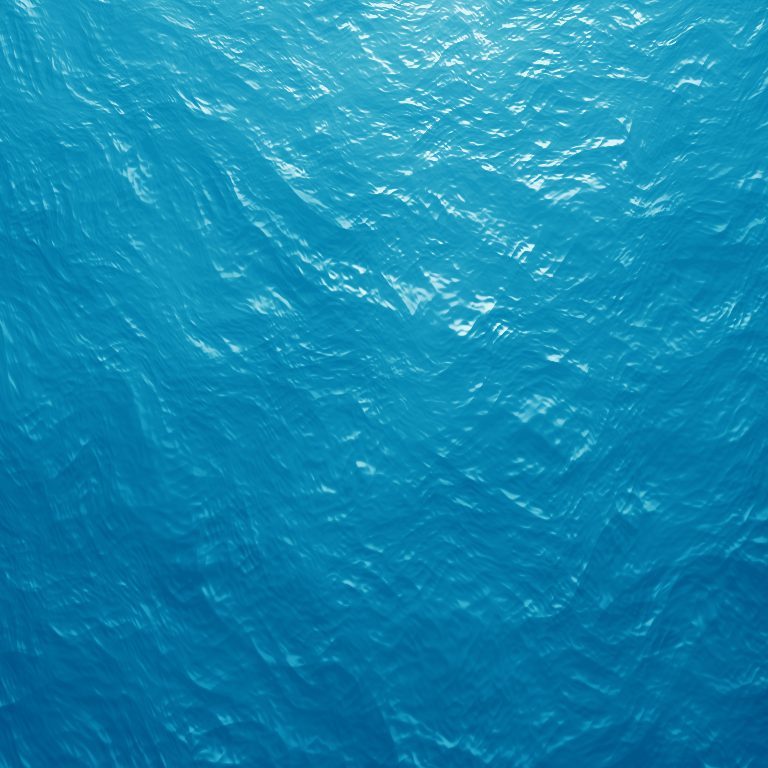
Write a WebGL 1 fragment shader that draws this texture.

```glsl
precision highp float;
uniform vec2 u_resolution;

vec2 hashGradient(vec2 cell) {
  vec2 k = vec2(dot(cell, vec2(127.1, 311.7)), dot(cell, vec2(269.5, 183.3)));
  return 2.0 * fract(sin(k) * 43758.5453) - 1.0;
}

float gradientNoise(vec2 p) {
  vec2 i = floor(p);
  vec2 f = p - i;
  vec2 u = f * f * f * (f * (f * 6.0 - 15.0) + 10.0);
  vec2 e = vec2(1.0, 0.0);
  float a = dot(hashGradient(i), f);
  float b = dot(hashGradient(i + e.xy), f - e.xy);
  float c = dot(hashGradient(i + e.yx), f - e.yx);
  float d = dot(hashGradient(i + e.xx), f - e.xx);
  return mix(mix(a, b, u.x), mix(c, d, u.x), u.y);
}

// Sharp-crested waves, each octave slanted the other way
float waveHeight(vec2 p) {
  float height = 0.0;
  float amplitude = 1.0;
  float slant = 0.3;
  vec2 frequency = vec2(5.0, 9.0);
  for (int i = 0; i < 5; i++) {
    vec2 q = vec2(p.x, p.y + slant * p.x) * frequency;
    height -= amplitude * abs(gradientNoise(q + float(i) * 17.3));
    amplitude *= 0.55;
    frequency *= 1.9;
    slant = -slant;
  }
  return height;
}

// Mild perspective with crests bending up towards the right
vec2 seaPlane(vec2 uv) {
  float depth = 1.0 / (1.6 - 0.6 * uv.y);
  float x = (uv.x - 0.5) * depth * 1.6;
  vec2 p = vec2(x, 2.6 * depth - 0.4 * x * x);
  vec2 warp = vec2(gradientNoise(p * 6.0), gradientNoise(p * 6.0 + 41.0));
  return p + 0.05 * warp;
}

// Tone runs from deep water at -1 to white glints at 6.5
vec3 seaColour(float tone) {
  vec3 c = vec3(0.0, 0.32, 0.52);
  c = mix(c, vec3(0.00, 0.39, 0.58), clamp(tone + 1.0, 0.0, 1.0));
  c = mix(c, vec3(0.01, 0.47, 0.65), clamp(tone, 0.0, 1.0));
  c = mix(c, vec3(0.03, 0.55, 0.71), clamp(tone - 1.0, 0.0, 1.0));
  c = mix(c, vec3(0.11, 0.62, 0.76), clamp(tone - 2.0, 0.0, 1.0));
  c = mix(c, vec3(0.26, 0.71, 0.81), clamp(tone - 3.0, 0.0, 1.0));
  c = mix(c, vec3(0.50, 0.80, 0.87), clamp(tone - 4.0, 0.0, 1.0));
  return mix(c, vec3(0.84, 0.95, 0.96), clamp((tone - 5.0) / 1.5, 0.0, 1.0));
}

// Sunlit column, strongest at the top
float sunGlow(vec2 uv) {
  float offset = (uv.x - 0.61) / 0.25;
  return exp(-offset * offset) * smoothstep(0.05, 1.0, uv.y);
}

void main() {
  vec2 uv = gl_FragCoord.xy / u_resolution;
  vec2 p = seaPlane(uv);
  float glow = sunGlow(uv);

  // Slope of the water facing the light
  float stepSize = 0.003;
  float rise = waveHeight(p) - waveHeight(p + vec2(0.3, 1.0) * stepSize);
  float slope = rise / (stepSize * 14.0);

  // Broad swell and patches of rougher water
  float swell = gradientNoise(p * vec2(4.0, 7.0) + 9.0);
  float rough = smoothstep(-0.35, 0.45, gradientNoise(p * vec2(7.0, 11.0) + 63.0));

  // Base light: brighter upwards, darker at the sides
  float side = 2.0 * uv.x - 1.0;
  float tone = 0.2 + 3.2 * uv.y - 0.7 * side * side + 0.8 * glow;
  tone += 0.9 * swell + (0.35 + 0.3 * rough) * max(slope, -1.3);

  // Glints on the steepest facets
  float glint = smoothstep(0.6, 1.9, slope + 0.3 * glow);
  tone += 3.2 * glint * (0.2 + 0.5 * rough + 0.6 * glow);

  gl_FragColor = vec4(seaColour(tone), 1.0);
}
```
